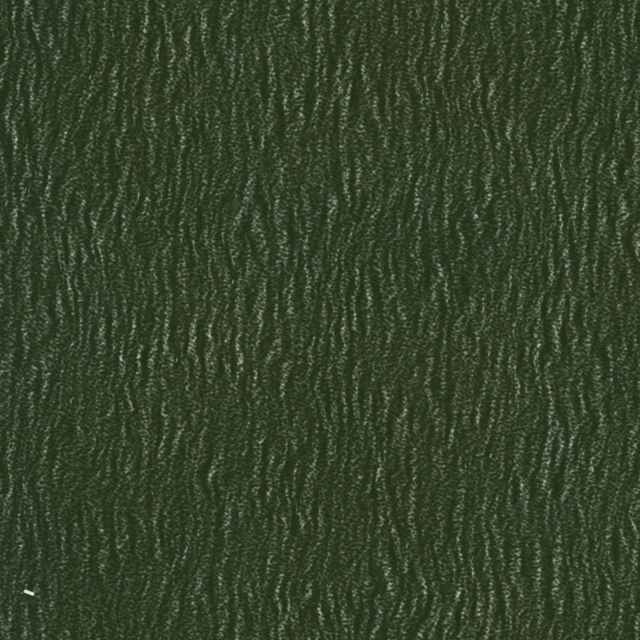
Give the GLSL for this texture, as a three.js fragment shader.

```glsl
// Dark green leather with fine upright wrinkles, pebbly grain and a few pale specks.
varying vec2 vUv;

const vec3 BASE_GREEN = vec3(0.162, 0.21, 0.112);
const vec3 SHEEN_STEP = vec3(1.0, 1.0, 1.07);
const vec3 SPECK_WHITE = vec3(0.86, 0.90, 0.84);
const vec3 SPECK_PALE = vec3(0.52, 0.60, 0.52);

vec2 hash2(vec2 p) {
  vec3 q = fract(p.xyx * vec3(0.1031, 0.1030, 0.0973));
  q += dot(q, q.yzx + 33.33);
  return fract((q.xx + q.yz) * q.zy);
}

float cornerSlope(vec2 cell, vec2 offset) {
  float angle = 6.28318 * hash2(cell).x;
  return dot(vec2(cos(angle), sin(angle)), offset);
}

float gradientNoise(vec2 p) {
  vec2 i = floor(p);
  vec2 f = p - i;
  vec2 u = f * f * f * (f * (f * 6.0 - 15.0) + 10.0);
  vec2 e = vec2(1.0, 0.0);
  float low = mix(cornerSlope(i, f), cornerSlope(i + e.xy, f - e.xy), u.x);
  float high = mix(cornerSlope(i + e.yx, f - e.yx), cornerSlope(i + e.xx, f - e.xx), u.x);
  return mix(low, high, u.y);
}

// Side-lit noise relief, scaled to a spread of about one.
float relief(vec2 p, vec2 lightStep) {
  return (gradientNoise(p) - gradientNoise(p + lightStep)) / 0.24;
}

// Bends the upright wrinkles slightly to either side.
vec2 bend(vec2 p) {
  float sway = 0.020 * gradientNoise(p * vec2(6.0, 7.0) + 11.0);
  float wobble = 0.006 * gradientNoise(p * vec2(30.0, 34.0) + 37.0);
  return vec2(p.x - 0.02 * p.y + sway + wobble, p.y);
}

vec2 turn(vec2 p, float angle) {
  float c = cos(angle);
  float s = sin(angle);
  return vec2(c * p.x - s * p.y, s * p.x + c * p.y);
}

float capsule(vec2 p, vec2 a, vec2 b, float radius) {
  vec2 axis = b - a;
  float t = clamp(dot(p - a, axis) / dot(axis, axis), 0.0, 1.0);
  return length(p - a - axis * t) - radius;
}

float softFill(float dist, float blur) {
  return 1.0 - smoothstep(-blur, blur, dist);
}

// Rare short flecks, one candidate in each cell.
float flecks(vec2 p, float cells, float share) {
  vec2 cell = floor(p * cells);
  vec2 dice = hash2(cell + 71.0);
  vec2 centre = (cell + 0.2 + 0.6 * hash2(cell + 19.0)) / cells;
  vec2 reach = vec2(0.0004, 0.0022);
  float dist = capsule(p, centre - reach, centre + reach, 0.0011);
  return step(dice.x, share) * softFill(dist, 0.0012) * (0.4 + 0.6 * dice.y);
}

// Squeezes extremes smoothly so that highlights never go flat.
float softLimit(float x, float limit) {
  return x / sqrt(1.0 + x * x / (limit * limit));
}

void main() {
  vec2 p = vUv;
  vec2 hide = bend(p);

  // Wrinkles come and go, and are calmer at the lower left.
  float depth = 1.0 + 0.9 * gradientNoise(p * vec2(12.0, 10.0) + 53.0);
  depth *= mix(0.75, 1.04, smoothstep(0.1, 0.6, length(p)));

  float wrinkles = 0.66 * relief(hide * vec2(68.0, 17.0), vec2(0.42, -0.02));
  wrinkles += 0.48 * relief(hide * vec2(108.0, 36.0) + 91.0, vec2(0.42, -0.05));
  wrinkles *= depth;

  // Grain sparkles most where a wrinkle faces the light.
  float grain = 0.44 * relief(turn(hide, 0.2) * vec2(155.0, 92.0) + 23.0, vec2(0.42, -0.2));
  grain += 0.52 * relief(turn(p, 0.6) * 205.0 + 267.0, vec2(0.2, -0.5));
  grain *= 1.0 + 0.22 * softLimit(wrinkles, 2.0);

  // Faint uneven tone, then a curve that keeps highlights narrow.
  float tone = 0.5 * gradientNoise(p * 3.0 + 5.0) + 0.25 * gradientNoise(p * 9.0 + 41.0);
  float shade = softLimit(wrinkles + grain + tone, 4.2);
  float sheen = 0.076 * exp(0.61 * shade) - 0.043;
  vec3 color = BASE_GREEN + SHEEN_STEP * sheen;

  // Cooler at the left edge, faintly mottled elsewhere.
  float mottle = 0.012 * gradientNoise(p * 4.0 + 29.0) + 0.03 * gradientNoise(p * 70.0 + 13.0);
  float cool = mottle + 0.010 * (1.0 - smoothstep(0.0, 0.3, p.x));
  color += cool * vec3(-0.8, 0.1, 0.6);

  // Pale flecks and one bright scuff.
  color = mix(color, SPECK_PALE, flecks(p, 12.0, 0.12));
  float scuff = capsule(p, vec2(0.040, 0.076), vec2(0.051, 0.072), 0.0027);
  color = mix(color, SPECK_WHITE, softFill(scuff, 0.0014));

  gl_FragColor = vec4(color, 1.0);
}
```
